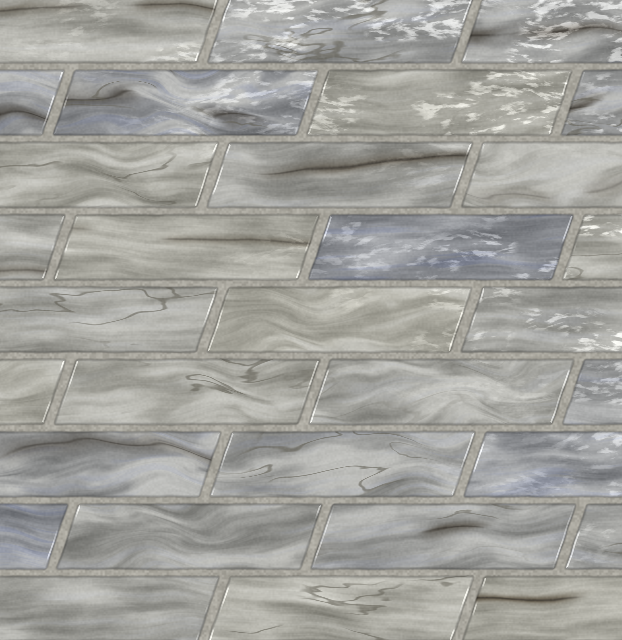
A WebGL 1 fragment shader for this texture:

```glsl
precision highp float;
// Slanted brick mosaic of streaked grey art glass set in pale sandy grout.
uniform vec2 u_resolution;

#define ROW_PITCH 0.113
#define TILE_PITCH 0.397
#define ROW_START 0.0091
#define JOINT_X vec2(0.336, 0.095)
#define SLANT 0.34
#define GROUT_HALF vec2(0.0080, 0.0055)
#define CORNER 0.004
#define COOL vec3(0.575, 0.585, 0.605)
#define WARM vec3(0.675, 0.670, 0.630)
#define MILK vec3(0.790, 0.790, 0.770)
#define SMOKE vec3(0.230, 0.215, 0.195)
#define GROUT vec3(0.665, 0.655, 0.620)

float hash(vec2 p) {
  vec3 h = fract(p.xyx * 0.1031);
  h += dot(h, h.yzx + 33.33);
  return fract((h.x + h.y) * h.z);
}

float noise(vec2 p) {
  vec2 i = floor(p), f = fract(p);
  f = f * f * (3.0 - 2.0 * f);
  return mix(mix(hash(i), hash(i + vec2(1.0, 0.0)), f.x),
             mix(hash(i + vec2(0.0, 1.0)), hash(i + 1.0), f.x), f.y);
}

float fbm(vec2 p) {
  float sum = 0.0, amp = 0.533;
  for (int i = 0; i < 4; i++) {
    sum += amp * noise(p);
    p = p * 2.03 + 17.3;
    amp *= 0.5;
  }
  return sum;
}

// Layered sines that bend the streaks into folds
vec2 fold(vec2 p, float phase, float strength) {
  for (int i = 1; i < 4; i++) {
    float k = float(i);
    p.y += strength * 0.010 / k * sin(p.x * 17.0 * k + p.y * 30.0 + phase * k);
    p.x += strength * 0.016 / k * sin(p.y * 58.0 * k + phase * 1.7);
  }
  return p;
}

// Streaked glass; q is measured from the tile centre
vec3 glass(vec2 q, vec2 id) {
  float tint = hash(id + 3.1), swirl = hash(id + 11.7);
  float bandPick = hash(id + 23.9), veinPick = hash(id + 41.3);
  vec2 seed = vec2(hash(id + 5.3), hash(id + 7.9)) * 60.0;
  vec2 w = fold(q, seed.x, 0.25 + 1.5 * swirl * swirl);
  w.y += (hash(id + 61.0) - 0.5) * 0.16 * w.x;

  float cloud = fbm(w * vec2(9.0, 32.0) + seed);
  float streak = fbm(w * vec2(7.0, 105.0) + seed.yx);
  vec3 col = mix(COOL, WARM, tint);
  col += (cloud - 0.5) * 0.34 + (streak - 0.5) * 0.25;
  col = mix(col, MILK, 0.65 * swirl * smoothstep(0.47, 0.70, cloud));
  col -= vec3(0.08, 0.07, 0.03) * smoothstep(0.55, 0.75, streak) * (1.0 - tint);

  // Broad smoky band with a thin dark core
  float bandY = (hash(id + 71.0) - 0.5) * 0.085;
  float off = w.y - bandY + (cloud - 0.5) * 0.010;
  float fade = smoothstep(0.30, 0.62, noise(w * vec2(11.0, 24.0) + seed + 9.0));
  float band = exp(-pow(off / mix(0.006, 0.015, swirl), 2.0));
  float core = exp(-pow(off / 0.0018, 2.0));
  float hasBand = smoothstep(0.42, 0.85, bandPick);
  vec3 smoke = mix(SMOKE, vec3(0.39, 0.34, 0.25), tint * 0.7);
  col = mix(col, smoke, hasBand * fade * (0.25 + 0.75 * streak) * band);
  col = mix(col, SMOKE, 0.65 * hasBand * fade * core);

  // Fine contour veins in the more folded tiles
  float field = fbm(w * vec2(6.0, 26.0) + seed + 31.0);
  float vein = 1.0 - smoothstep(0.004, 0.026, abs(field - 0.48));
  col = mix(col, vec3(0.40, 0.39, 0.35), 0.6 * vein * smoothstep(0.45, 0.9, veinPick) * fade);
  return col;
}

// Broken reflections on the rippled surface, strongest toward the upper right
float ripples(vec2 p, vec2 q, vec2 id) {
  float region = smoothstep(0.75, 1.65, p.x + p.y) * smoothstep(0.15, 0.75, hash(id + 83.0));
  float patchy = smoothstep(0.38, 0.65, noise(q * vec2(13.0, 28.0) + id * 7.0));
  vec2 s = fold(q, id.x * 2.3 + id.y, 0.6);
  float crest = fbm(s * vec2(55.0, 150.0) + id * 13.0);
  return region * patchy * smoothstep(0.48, 0.72, crest);
}

void main() {
  vec2 p = gl_FragCoord.xy / u_resolution.y;
  float aa = 1.0 / u_resolution.y;

  // Rows count downward; alternate rows shift along
  float down = (1.0 - p.y + ROW_START) / ROW_PITCH;
  float row = floor(down);
  float h = (0.5 - fract(down)) * ROW_PITCH;
  float joint = mod(row, 2.0) < 0.5 ? JOINT_X.x : JOINT_X.y;
  float along = (p.x - SLANT * h - joint + (hash(vec2(row, 2.0)) - 0.5) * 0.008) / TILE_PITCH;
  vec2 id = vec2(floor(along), row);
  vec2 q = vec2((fract(along) - 0.5) * TILE_PITCH, h);

  // Rounded parallelogram with slightly uneven edges
  float wobble = (noise(p * 45.0) - 0.5) * 0.0014;
  vec2 d = abs(q) - vec2(TILE_PITCH, ROW_PITCH) * 0.5 + GROUT_HALF + CORNER;
  float dist = length(max(d, 0.0)) + min(max(d.x, d.y), 0.0) - CORNER + wobble;

  vec3 tile = glass(q, id);
  tile += 0.28 * ripples(p, q, id) + (noise(p * 330.0) - 0.5) * 0.035;
  float rim = smoothstep(-0.0045, 0.0, dist);
  tile *= 1.0 - 0.24 * rim;
  float glint = (1.0 - smoothstep(0.0006, 0.0022, abs(dist + 0.0026))) * step(d.y, d.x);
  tile += 0.28 * glint * smoothstep(0.35, 0.8, noise(vec2(q.y * 45.0, id.x * 5.0 + row * 3.0)));

  vec3 grout = GROUT + (noise(p * 290.0) - 0.5) * 0.10 + (noise(p * 60.0) - 0.5) * 0.05;
  grout *= 0.84 + 0.16 * smoothstep(0.0, 0.003, dist);

  gl_FragColor = vec4(mix(tile, grout, smoothstep(-aa, aa, dist)), 1.0);
}
```
